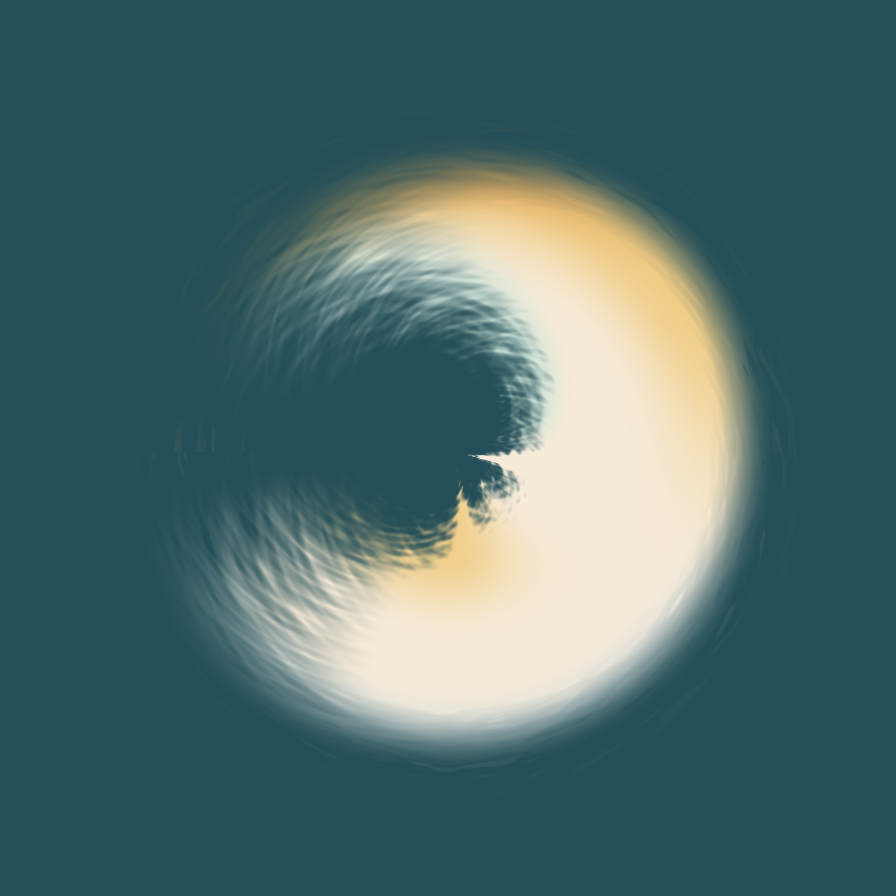
This background is drawn by a three.js fragment shader. Its source:

```glsl
varying vec2 vUv;

float hash(vec2 p) {
  return fract(sin(dot(p, vec2(127.1, 311.7))) * 43758.545);
}

float noise(vec2 p) {
  vec2 cell = floor(p);
  vec2 f = fract(p);
  f = f * f * (3.0 - 2.0 * f);
  float low = mix(hash(cell), hash(cell + vec2(1.0, 0.0)), f.x);
  float high = mix(hash(cell + vec2(0.0, 1.0)), hash(cell + vec2(1.0, 1.0)), f.x);
  return mix(low, high, f.y);
}

float bump(float x, float center, float width) {
  float d = (x - center) / width;
  return exp(-d * d);
}

// Crossing spiral threads, centred on zero
float threads(float turn, float radius) {
  float sum = 0.0;
  for (int i = 0; i < 7; i++) {
    float k = float(i);
    float tilt = mix(-0.35, 0.5, k / 6.0);
    float bend = 0.012 * noise(vec2(turn * 14.0, radius * 18.0 + k * 9.0));
    float lane = (radius + tilt * turn + bend) * (150.0 + 12.0 * k);
    float strand = noise(vec2(turn * 22.0 + k * 31.0, lane + k * 57.0));
    sum += strand * strand - 0.31;
  }
  // Radial fan close to the hub
  float fan = noise(vec2(turn * 170.0, radius * 14.0)) - 0.5;
  return sum * 0.42 + fan * exp(-radius * 14.0);
}

void main() {
  vec2 p = vUv - vec2(0.508, 0.495);
  float radius = length(p);
  // Turn runs counterclockwise from the left, 0 to 1
  float turn = atan(-p.y, -p.x + 1e-6) / 6.28318;
  turn = fract(turn + 1.0);

  float fiber = threads(turn, radius);
  float frayed = radius + fiber * 0.018;

  // Crescent limits, with two thin wisps reaching to the hub
  float inner = 0.065 + 0.09 * (1.0 - smoothstep(0.05, 0.35, turn))
    + 0.15 * smoothstep(0.45, 0.95, turn);
  inner -= 0.042 * bump(turn, 0.472, 0.022) + 0.038 * bump(turn, 0.268, 0.022);
  float outer = 0.318 - 0.035 * smoothstep(0.65, 0.95, turn)
    + 0.012 * bump(turn, 0.62, 0.08);
  float tail = 1.0 - smoothstep(0.08, 0.25, turn);
  float head = smoothstep(0.65, 0.9, turn);
  float outerSoft = 0.037 + 0.025 * max(tail, head);

  float opacity = smoothstep(0.01, 0.2, turn) * (1.0 - smoothstep(0.72, 0.97, turn));
  float cover = opacity * smoothstep(inner * 0.6, inner * 1.4, frayed)
    * (1.0 - smoothstep(outer - outerSoft, outer + outerSoft, frayed));
  cover = clamp(cover + fiber * 1.9 * cover * (1.0 - cover), 0.0, 1.0);

  // Loose hairs beyond the soft rims
  float halo = bump(radius, 0.29, 0.055) * (0.25 + 0.75 * opacity);
  cover = max(cover, 0.25 * halo * smoothstep(0.08, 0.45, fiber));

  // Cream body with gold rims and a cool inner shade
  vec3 teal = vec3(0.145, 0.31, 0.345);
  vec3 cream = vec3(0.965, 0.92, 0.845);
  vec3 gold = vec3(0.94, 0.79, 0.49);
  vec3 mint = vec3(0.78, 0.90, 0.86);
  vec3 silver = vec3(0.86, 0.88, 0.87);
  vec3 amber = vec3(0.83, 0.58, 0.28);

  float upper = smoothstep(0.42, 0.60, turn);
  float goldRim = upper * smoothstep(0.19, 0.30, radius);
  float amberRim = smoothstep(0.6, 0.75, turn) * smoothstep(0.25, 0.32, radius);
  float goldInner = (1.0 - smoothstep(0.24, 0.40, turn))
    * (1.0 - smoothstep(0.11, 0.21, radius));
  float mintInner = smoothstep(0.48, 0.58, turn)
    * (1.0 - smoothstep(inner, inner * 1.5 + 0.02, radius));
  float silverRim = (1.0 - smoothstep(0.36, 0.48, turn)) * smoothstep(0.25, 0.33, radius);

  vec3 hair = mix(cream, gold, max(goldRim * 0.9, goldInner * 0.85));
  hair = mix(hair, amber, amberRim * 0.75);
  hair = mix(hair, mint, mintInner * 0.9);
  hair = mix(hair, silver, max(silverRim, 0.6 * head * (1.0 - goldRim)));

  gl_FragColor = vec4(mix(teal, hair, cover), 1.0);
}
```
